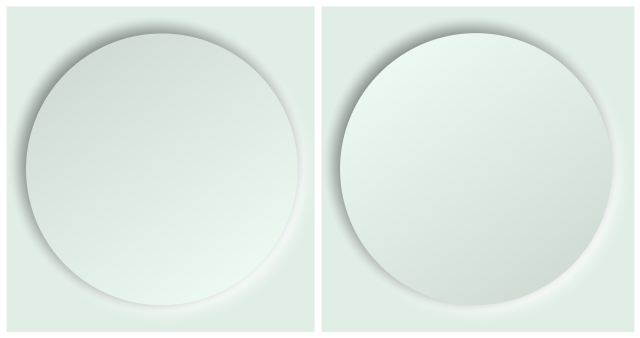
Reproduce this background procedurally as a WebGL 2 fragment shader.

```glsl
#version 300 es
precision highp float;
// Two pale green panels on white, each holding a soft raised disc.
// Every disc is a circle distance function with a dark shadow to the upper
// left, a white glow to the lower right and a slanted gradient fill.

uniform vec2 u_resolution;
out vec4 fragColor;

// Smooth coverage of a shape from its signed distance.
float cover(float dist) {
    return clamp(0.5 - dist * u_resolution.y, 0.0, 1.0);
}

float boxDistance(vec2 p, vec2 low, vec2 high) {
    vec2 d = abs(p - 0.5 * (low + high)) - 0.5 * (high - low);
    return max(d.x, d.y);
}

// Blurred disc, used for both the shadow and the glow.
float softDisc(vec2 p, float radius) {
    return 1.0 - smoothstep(-0.041, 0.041, length(p) - radius);
}

// Draws one panel with its disc over the given colour.
vec3 drawPanel(vec3 color, vec2 p, vec2 low, vec2 high, vec2 center, bool raised) {
    const float radius = 0.402;
    vec2 q = p - center;
    vec2 offset = vec2(0.0148, -0.0148);

    // Panel, glow, then the shadow on top of the glow.
    vec3 panel = vec3(0.884, 0.934, 0.902);
    panel = mix(panel, vec3(1.0), softDisc(q - offset, radius));
    panel *= 1.0 - 0.44 * softDisc(q + offset, radius);

    // Gradient along a line 145 degrees clockwise from up.
    vec2 direction = vec2(sin(radians(145.0)), cos(radians(145.0)));
    float span = 2.0 * radius * (abs(direction.x) + abs(direction.y));
    float t = clamp(dot(q, direction) / span + 0.5, 0.0, 1.0);
    if (raised) t = 1.0 - t;
    vec3 fill = mix(vec3(0.796, 0.839, 0.811), vec3(0.945, 1.0, 0.965), t);
    panel = mix(panel, fill, cover(length(q) - radius));

    return mix(color, panel, cover(boxDistance(p, low, high)));
}

void main() {
    // Canvas height is one unit.
    vec2 p = gl_FragCoord.xy / u_resolution.y;
    vec3 color = vec3(1.0);
    color = drawPanel(color, p, vec2(0.0195, 0.0175), vec2(0.931, 0.981),
                      vec2(0.479, 0.499), false);
    color = drawPanel(color, p, vec2(0.951, 0.0175), vec2(1.877, 0.981),
                      vec2(1.408, 0.500), true);
    fragColor = vec4(color, 1.0);
}
```
